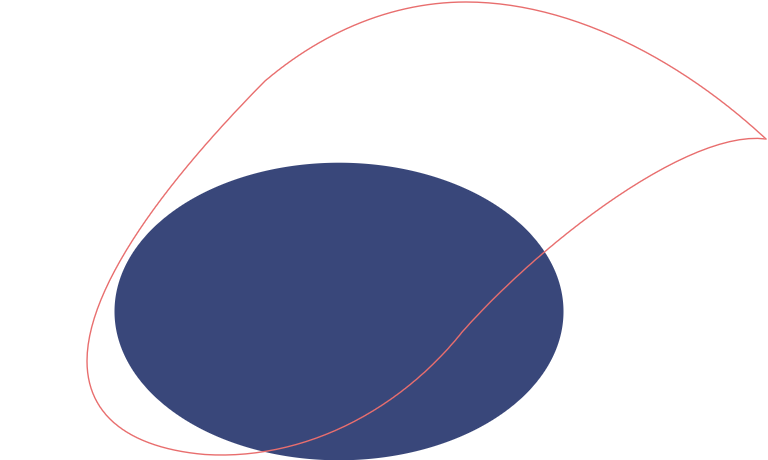
Write a Shadertoy shader that draws this background.

```glsl
float segmentDistance(vec2 p, vec2 a, vec2 b) {
    vec2 ab = b - a;
    float t = clamp(dot(p - a, ab) / dot(ab, ab), 0.0, 1.0);
    return length(p - a - ab * t);
}

vec2 cubicPoint(vec2 a, vec2 b, vec2 c, vec2 d, float t) {
    float s = 1.0 - t;
    return s * s * s * a + 3.0 * s * s * t * b + 3.0 * s * t * t * c + t * t * t * d;
}

float cubicDistance(vec2 p, vec2 a, vec2 b, vec2 c, vec2 d) {
    float nearest = 100.0;
    vec2 previous = a;
    for (int i = 1; i <= 28; i++) {
        vec2 next = cubicPoint(a, b, c, d, float(i) / 28.0);
        nearest = min(nearest, segmentDistance(p, previous, next));
        previous = next;
    }
    return nearest;
}

// First-order distance from the implicit form
float ellipseDistance(vec2 p, vec2 radii) {
    vec2 q = p / radii;
    float len = length(q);
    return (len - 1.0) * len / max(length(q / radii), 0.001);
}

// Closed leaf contour, from the tip over the top and back
float leafDistance(vec2 p) {
    vec2 tip = vec2(7.66, 3.21);
    vec2 crest = vec2(4.66, 4.58);
    vec2 shoulder = vec2(2.65, 3.79);
    vec2 left = vec2(0.87, 0.99);
    vec2 base = vec2(2.05, 0.055);
    vec2 waist = vec2(4.63, 1.29);

    float d = cubicDistance(p, tip, vec2(6.80, 4.01), vec2(5.70, 4.58), crest);
    d = min(d, cubicDistance(p, crest, vec2(3.95, 4.58), vec2(3.25, 4.30), shoulder));
    d = min(d, cubicDistance(p, shoulder, vec2(1.67, 2.80), vec2(0.87, 1.74), left));
    d = min(d, cubicDistance(p, left, vec2(0.87, 0.44), vec2(1.30, 0.12), base));
    d = min(d, cubicDistance(p, base, vec2(3.00, -0.005), vec2(3.97, 0.46), waist));
    return min(d, cubicDistance(p, waist, vec2(5.45, 2.21), vec2(6.90, 3.31), tip));
}

void mainImage(out vec4 fragColor, in vec2 fragCoord) {
    // Canvas is 7.68 units wide
    float pixel = 7.68 / iResolution.x;
    vec2 p = fragCoord * pixel;

    vec3 white = vec3(1.0);
    vec3 navy = vec3(0.224, 0.278, 0.478);
    vec3 coral = vec3(0.91, 0.43, 0.43);

    // Filled oval
    float oval = ellipseDistance(p - vec2(3.39, 1.485), vec2(2.245, 1.488));
    vec3 color = mix(white, navy, clamp(0.5 - oval / pixel, 0.0, 1.0));

    // Thin outline, dimmed when narrower than a pixel
    float halfWidth = 0.007;
    float edge = leafDistance(p);
    float coverage = clamp((halfWidth - edge) / pixel + 0.5, 0.0, 1.0);
    coverage = min(coverage, 2.0 * halfWidth / pixel);
    color = mix(color, coral, coverage);

    fragColor = vec4(color, 1.0);
}
```
